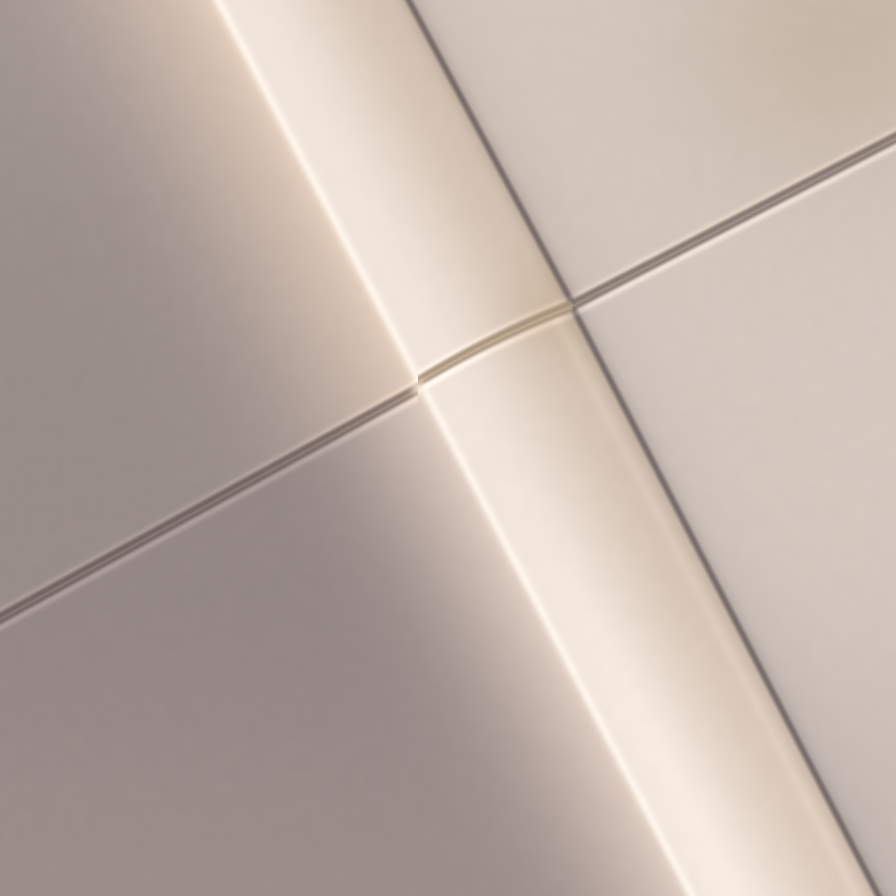
Write a Shadertoy shader that draws this texture.

```glsl
// Satin wall panels crossed by a diagonal lit cove and a thin slanted groove.
// Signed distances to a bright edge, a shadow gap and a bent seam drive the
// panel gradients, a warm falloff of light, and the narrow bevel highlights.

float band(float d, float halfWidth, float softness) {
    return 1.0 - smoothstep(halfWidth - softness, halfWidth + softness, abs(d));
}

float bell(float d, float width) {
    return exp(-d * d / (width * width));
}

float hash(vec2 p) {
    return fract(sin(dot(p, vec2(41.3, 289.1))) * 9173.7);
}

float noise(vec2 p) {
    vec2 i = floor(p), f = fract(p);
    f = f * f * (3.0 - 2.0 * f);
    return mix(mix(hash(i), hash(i + vec2(1, 0)), f.x),
               mix(hash(i + vec2(0, 1)), hash(i + vec2(1, 1)), f.x), f.y);
}

// Height of the groove, measured downwards: two straight runs and a shallow arch
float seamHeight(float x) {
    float left = 0.690 - 0.549 * x;
    float right = 0.341 - 0.518 * (x - 0.638);
    float t = clamp((x - 0.468) / 0.168, 0.0, 1.0);
    float arch = mix(0.425, 0.342, t) - 0.018 * t * (1.0 - t);
    return x < 0.466 ? left : (x < 0.637 ? arch : right);
}

void mainImage(out vec4 fragColor, in vec2 fragCoord) {
    vec2 p = fragCoord / iResolution.xy;
    p.y = 1.0 - p.y;
    float soft = 1.0 / iResolution.y;

    // Signed distances: positive to the right of edges, below the seam
    float lit = (p.x - 0.2435 - 0.529 * p.y) * 0.884;
    float gapX = p.y < 0.342 ? 0.456 + 0.540 * p.y : 0.6425 + 0.520 * (p.y - 0.350);
    float gap = (p.x - gapX) * 0.882;
    float seam = (p.y - seamHeight(p.x)) * 0.88;
    float below = smoothstep(-soft, soft, seam);

    // Left panels in shade, warmed by the light spilling over the edge
    vec3 shade = mix(vec3(0.600, 0.552, 0.540), vec3(0.580, 0.530, 0.523), below);
    shade += 0.030 * bell(length(p - vec2(0.03, 0.0)), 0.22);
    shade += vec3(0.030, 0.022, 0.018) * smoothstep(0.65, 1.0, p.y);
    float reach = mix(0.135, 0.105, below);
    float spill = bell(min(lit, 0.0), reach);
    vec3 leftCol = mix(shade, mix(vec3(0.830, 0.750, 0.690), vec3(0.815, 0.745, 0.705), below), spill);
    leftCol += vec3(0.10, 0.10, 0.09) * exp(-abs(lit) / 0.018);

    // Lit strip, white at its source and beige near the gap
    float across = clamp(lit / max(lit - gap, 0.01), 0.0, 1.0);
    vec3 stripCol = mix(vec3(0.945, 0.895, 0.858), vec3(0.825, 0.755, 0.690),
                        smoothstep(0.12, 0.95, across));
    stripCol += 0.025 * bell(across - 0.25, 0.2) * smoothstep(0.4, 0.9, p.y);
    stripCol += vec3(0.035, 0.035, 0.04) * smoothstep(0.45, 1.0, p.y) * across;
    stripCol -= vec3(0.03, 0.035, 0.05) * bell(seam, 0.05) * smoothstep(0.3, 0.9, across);
    stripCol += 0.025 * bell(gap + 0.022, 0.006) * below;

    // Right panels, pale with gentle falloff
    vec3 rightCol = mix(vec3(0.832, 0.778, 0.738), vec3(0.832, 0.782, 0.748), below);
    rightCol -= vec3(0.055, 0.060, 0.080) * bell(length(p - vec2(0.94, 0.03)), 0.17);
    rightCol -= vec3(0.045, 0.045, 0.038) * smoothstep(0.55, 1.0, p.y);
    rightCol -= vec3(0.050, 0.050, 0.042) * exp(-max(gap, 0.0) / 0.035);

    float inStrip = smoothstep(-soft, soft, lit);
    float inRight = smoothstep(-soft, soft, gap);
    vec3 col = mix(mix(leftCol, stripCol, inStrip), rightCol, inRight);

    // Dark gap with a soft flank
    col *= 1.0 - 0.10 * bell(gap, 0.010);
    col = mix(col, vec3(0.440, 0.395, 0.390), 0.88 * band(gap, 0.0033, 0.0025 + 0.5 * soft));

    // Incandescent edge
    col = mix(col, vec3(1.0, 0.965, 0.925), 0.92 * bell(lit, 0.0055));

    // Groove: dark on the panels, tan inside the lit strip, with pale bevels
    float middle = inStrip * (1.0 - inRight);
    vec3 grooveCol = mix(mix(vec3(0.430, 0.375, 0.365), vec3(0.505, 0.455, 0.430), inRight),
                         vec3(0.650, 0.570, 0.475), middle);
    grooveCol = mix(grooveCol, vec3(0.68, 0.59, 0.52), 0.65 * (1.0 - inStrip) * exp(lit / 0.07));
    grooveCol += 0.09 * bell(seam - 0.001, 0.0018);
    float lowerBevel = bell(seam - 0.0095, 0.0035);
    float upperBevel = bell(seam + 0.0085, 0.0030);
    col += vec3(0.11, 0.105, 0.10) * lowerBevel * mix(0.8, 1.0, inRight);
    col += vec3(0.06, 0.055, 0.05) * upperBevel;
    col = mix(col, grooveCol, 0.92 * band(seam, 0.0055, 0.0022 + 0.5 * soft));

    // Glint where the groove meets the lit edge
    col = mix(col, vec3(0.96, 0.90, 0.83), 0.85 * bell(length(p - vec2(0.467, 0.433)), 0.008));

    // Faint satin mottling
    col += 0.008 * (noise(p * 90.0) - 0.5);
    fragColor = vec4(clamp(col, 0.0, 1.0), 1.0);
}
```
